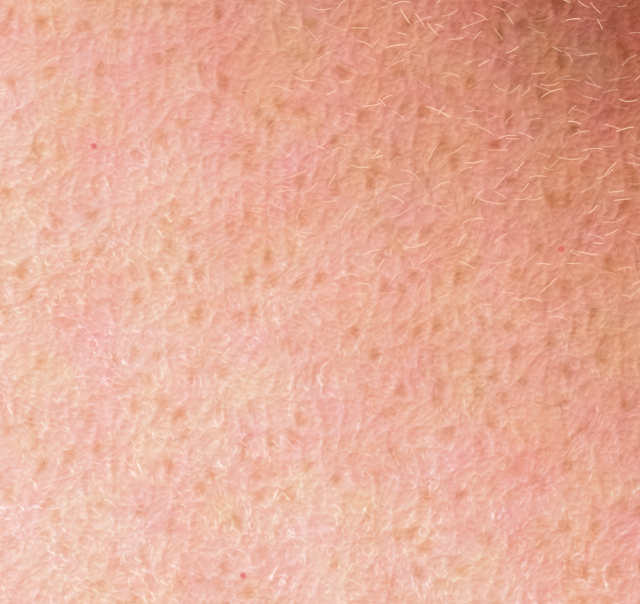
A Shadertoy shader for this texture:

```glsl
// Close-up of pale skin: side light, pores, fine creases, glossy flecks and downy hairs.

// Skin tones from shade to gloss; the green channel is the tone scale
const vec3 SHADE = vec3(0.62, 0.33, 0.25);
const vec3 DEEP  = vec3(0.80, 0.50, 0.40);
const vec3 MID   = vec3(0.91, 0.65, 0.56);
const vec3 PALE  = vec3(0.96, 0.82, 0.77);
const vec3 GLOSS = vec3(1.00, 0.95, 0.92);
const vec3 HAIR  = vec3(0.99, 0.84, 0.74);
const vec3 SPOT  = vec3(0.86, 0.32, 0.34);
const vec3 BLUSH = vec3(0.004, -0.032, -0.012);
const vec3 AMBER = vec3(0.0, 0.004, -0.030);

// Tone in the corners of the canvas
const float TOP_LEFT = 0.725, TOP_RIGHT = 0.46;
const float LOW_LEFT = 0.775, LOW_RIGHT = 0.70;

// Features per canvas height, and their strength
const float PORE_FREQ = 25.0, PORE_DEPTH = 0.085;
const float PLATE_FREQ = 32.0, PLATE_RELIEF = 0.045;
const float CREASE_FREQ = 75.0, CREASE_RELIEF = 0.035;
const float FLECK_FREQ = 58.0, FLECK_GLOSS = 0.105;
const float HAIR_FREQ = 21.0, HAIR_OPACITY = 0.68;

// Stroke directions: angle at the origin, then its change along x and y
const vec3 FLECK_FLOW = vec3(-0.65, -1.25, 0.25);
const vec3 HAIR_FLOW  = vec3(1.25, -0.35, -1.10);

vec3 hash3(vec2 cell) {
    vec3 h = fract(cell.xyx * vec3(0.1031, 0.1030, 0.0973));
    h += dot(h, h.yxz + 33.33);
    return fract((h.xxy + h.yzz) * h.zyx);
}

mat2 rotation(float a) {
    return mat2(cos(a), -sin(a), sin(a), cos(a));
}

// Soft blotches from layered, warped sines, about -1 to 1
float blotches(vec2 p) {
    float sum = 0.0, gain = 0.5;
    for (int i = 0; i < 5; i++) {
        p = rotation(1.1) * p * 1.55 + 1.7;
        sum += gain * sin(p.x + 1.4 * sin(p.y * 0.8)) * cos(p.y + sin(p.x * 0.7));
        gain *= 0.75;
    }
    return sum;
}

// Cellular noise: nearest distance, second distance, random id
vec3 cellular(vec2 p) {
    vec2 cell = floor(p);
    vec3 near = vec3(9.0, 9.0, 0.0);
    for (int j = -1; j <= 1; j++)
    for (int i = -1; i <= 1; i++) {
        vec2 c = cell + vec2(i, j);
        vec3 h = hash3(c);
        float d = length(c + h.xy - p);
        if (d < near.x) near = vec3(d, near.x, h.z);
        else near.y = min(near.y, d);
    }
    return near;
}

float plateHeight(vec2 p) {
    vec3 c = cellular(p);
    return smoothstep(0.0, 0.55, c.y - c.x) - 0.4 * c.x;
}

// Plates lit from one side
float relief(vec2 p, vec2 light) {
    return plateHeight(p) - plateHeight(p + light);
}

// Scattered bent strokes; size holds half length and half width in cells
float strokes(vec2 p, float freq, vec3 flow, float spread, vec2 size, float seed) {
    p = p * freq + seed;
    vec2 cell = floor(p);
    float blur = 0.8 * freq / iResolution.y, cover = 0.0;
    for (int j = -1; j <= 1; j++)
    for (int i = -1; i <= 1; i++) {
        vec2 c = cell + vec2(i, j);
        vec3 h = hash3(c), k = hash3(c + 57.0);
        vec2 home = c + h.xy;
        float angle = flow.x + dot(flow.yz, (home - seed) / freq) + spread * (h.z - 0.5);
        vec2 q = rotation(angle) * (p - home);
        q.y += (k.x - 0.5) * 1.3 * q.x * q.x;
        float along = q.x / (size.x * mix(0.5, 1.0, k.y));
        float side = 1.0 - smoothstep(0.0, size.y + blur, abs(q.y));
        cover = max(cover, side * smoothstep(0.0, 0.6, 1.0 - along * along) * k.z);
    }
    return cover;
}

vec3 skinTone(float tone) {
    vec3 c = mix(SHADE, DEEP, clamp((tone - SHADE.g) / (DEEP.g - SHADE.g), 0.0, 1.0));
    c = mix(c, MID, clamp((tone - DEEP.g) / (MID.g - DEEP.g), 0.0, 1.0));
    c = mix(c, PALE, clamp((tone - MID.g) / (PALE.g - MID.g), 0.0, 1.0));
    return mix(c, GLOSS, clamp((tone - PALE.g) / (GLOSS.g - PALE.g), 0.0, 1.0));
}

void mainImage(out vec4 fragColor, in vec2 fragCoord) {
    vec2 uv = fragCoord / iResolution.xy;
    vec2 p = fragCoord / iResolution.y;
    vec2 bent = p + 0.006 * sin(p.yx * vec2(37.0, 31.0) + 2.0 * sin(p * 17.0));

    // Broad light
    float tone = mix(mix(LOW_LEFT, LOW_RIGHT, uv.x), mix(TOP_LEFT, TOP_RIGHT, uv.x), uv.y);
    tone += 0.6 * uv.x * (1.0 - uv.x) * uv.y * (1.0 - uv.y);
    tone -= 0.10 * smoothstep(0.35, 0.0, length(uv - 1.0));
    tone += 0.025 * blotches(p * 7.0);

    // Plates, creases and pores
    float lowerLeft = smoothstep(1.25, 0.35, uv.y + 0.45 * uv.x);
    tone += PLATE_RELIEF * relief(bent * PLATE_FREQ * vec2(1.0, 0.75), vec2(0.20, -0.12));
    tone += CREASE_RELIEF * relief(rotation(-0.5) * bent * CREASE_FREQ, vec2(0.22, -0.15));
    vec3 pore = cellular(bent * PORE_FREQ * vec2(1.0, 0.8) + 11.0);
    float pit = smoothstep(0.42, 0.05, pore.x) * smoothstep(0.15, 0.9, pore.z);
    tone -= PORE_DEPTH * pit;

    // Glossy flecks, denser where the light falls
    float gloss = strokes(bent, FLECK_FREQ, FLECK_FLOW, 1.5, vec2(0.60, 0.12), 3.0)
                + strokes(bent, FLECK_FREQ * 0.75, FLECK_FLOW, 1.9, vec2(0.55, 0.10), 41.0);
    float patches = 0.75 + 0.5 * blotches(p * 16.0 + 4.0);
    tone += FLECK_GLOSS * gloss * mix(0.35, 1.0, lowerLeft) * clamp(patches, 0.2, 1.3);

    // Colour with pink and amber patches
    vec3 color = skinTone(tone);
    color += BLUSH * blotches(p * 9.0 + 21.0);
    color += AMBER * (blotches(p * 12.0 + 8.0) + 0.7 * pit);

    // Rare red spots
    vec3 spot = cellular(p * 9.0 + 5.0);
    color = mix(color, SPOT, 0.6 * smoothstep(0.065, 0.02, spot.x) * step(0.96, spot.z));

    // Downy hairs on the upper right
    float down = smoothstep(0.22, 0.55, uv.x) * smoothstep(0.36, 0.56, uv.y);
    float hair = max(strokes(p, HAIR_FREQ, HAIR_FLOW, 1.3, vec2(0.55, 0.018), 7.0),
                     strokes(p, HAIR_FREQ * 1.25, HAIR_FLOW, 1.9, vec2(0.50, 0.020), 83.0));
    color = mix(color, mix(color, HAIR, 0.9), HAIR_OPACITY * 1.3 * hair * down);

    fragColor = vec4(clamp(color, 0.0, 1.0), 1.0);
}
```
